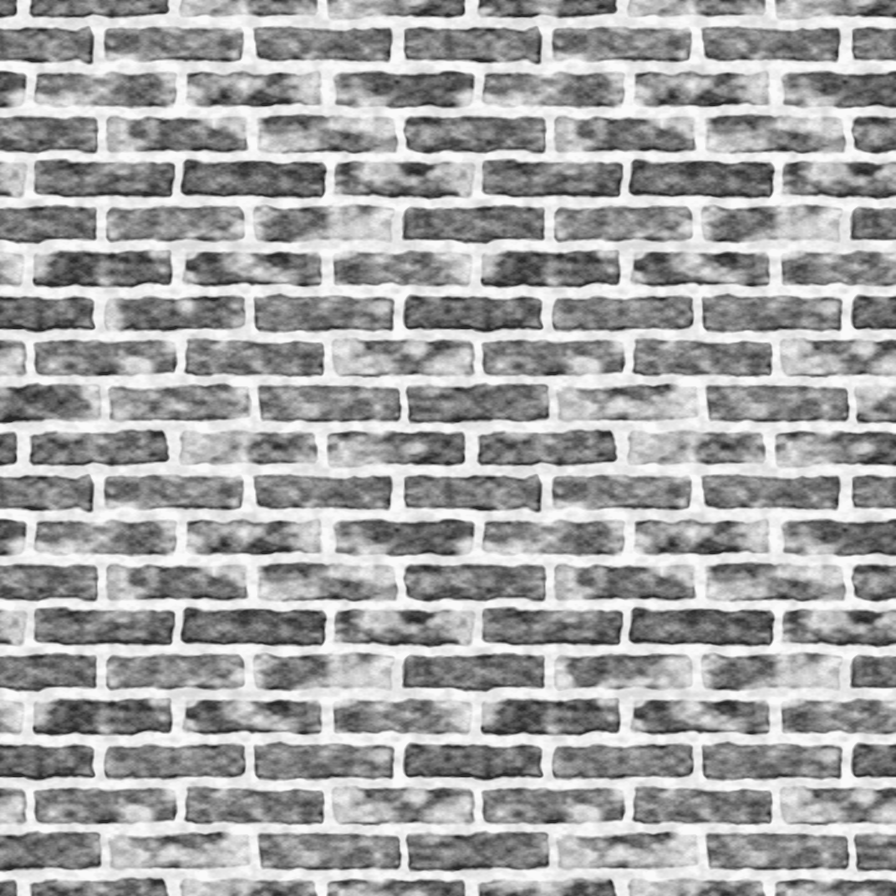
Reproduce this texture procedurally as a WebGL 2 fragment shader.

```glsl
#version 300 es
precision highp float;

uniform vec2 u_resolution;
out vec4 fragColor;

float hash(vec2 p) {
    return fract(sin(dot(p, vec2(127.1, 311.7))) * 43758.5453);
}

// Value noise that wraps after "period" cells
float noise(vec2 p, vec2 period, float seed) {
    vec2 cell = floor(p) + 0.5;
    vec2 f = fract(p);
    f = f * f * (3.0 - 2.0 * f);
    vec2 a = mod(cell, period) + seed;
    vec2 b = mod(cell + 1.0, period) + seed;
    return mix(mix(hash(a), hash(vec2(b.x, a.y)), f.x),
               mix(hash(vec2(a.x, b.y)), hash(b), f.x), f.y);
}

// Three octaves, normalised to 0..1
float fbm(vec2 tile, vec2 freq, float seed) {
    float sum = 0.0;
    float amp = 4.0 / 7.0;
    for (int i = 0; i < 3; i++) {
        sum += amp * noise(tile * freq, freq, seed);
        freq *= 2.0;
        amp *= 0.5;
    }
    return sum;
}

float roundedBox(vec2 p, vec2 halfSize, float radius) {
    vec2 q = abs(p) - halfSize + radius;
    return length(max(q, 0.0)) + min(max(q.x, q.y), 0.0) - radius;
}

void main() {
    vec2 uv = gl_FragCoord.xy / u_resolution;
    vec2 tile = uv * 2.0;

    // Running bond: 6 bricks across and 20 courses, repeating every 3 by 10
    vec2 grid = uv * vec2(6.0, 20.0);
    float row = floor(grid.y + 0.5);
    float rowId = mod(row, 10.0);
    float shift = mix(0.19, 0.69, mod(row, 2.0)) + 0.06 * (hash(vec2(rowId, 3.0)) - 0.5);
    float col = floor(grid.x - shift);
    vec2 id = vec2(mod(col, 3.0), rowId);
    vec2 local = vec2(grid.x - shift - col - 0.5, grid.y - row) / vec2(6.0, 20.0);

    // Uneven outline, slight tilt and size changes
    vec2 warp = vec2(fbm(tile, vec2(24.0), 5.0), fbm(tile, vec2(24.0), 17.0)) - 0.5;
    vec2 p = local + warp * vec2(0.009, 0.008);
    p.y += p.x * 0.035 * (hash(id + 4.0) - 0.5);
    vec2 halfSize = vec2(0.079, 0.0195) - vec2(0.003, 0.0015) * hash(id + 7.0);
    float d = roundedBox(p, halfSize, 0.005);

    // Coarse grain lit from above
    float grain = fbm(tile, vec2(44.0, 60.0), 31.0);
    float relief = fbm(tile, vec2(20.0, 36.0), 43.0)
                 - fbm(tile + vec2(0.003, 0.009), vec2(20.0, 36.0), 43.0);

    // Brick tone, with a few bricks changed between repeats
    vec2 wallId = vec2(mod(col, 6.0), mod(row, 20.0));
    float changed = step(0.95, hash(wallId + 61.0));
    float tone = mix(0.35, 0.53, fract(hash(id + 1.0) + 0.5 * changed));
    float brick = tone + 0.5 * (grain - 0.5) + 0.5 * relief;

    // Whitewash patches, heavier at the brick ends
    float amount = fract(hash(id + 9.0) + 0.5 * changed);
    float ends = smoothstep(0.035, 0.08, abs(local.x));
    float stain = fbm(tile, vec2(13.0, 22.0), 53.0);
    float wash = smoothstep(0.5, 0.78, stain + 0.22 * ends * amount + 0.3 * (amount - 0.6));
    brick = mix(brick, 0.88 + 0.4 * (grain - 0.5), 0.85 * wash);

    // Dark rim, strongest underneath
    float under = smoothstep(0.01, -0.01, local.y);
    brick -= 0.2 * smoothstep(-0.006, -0.001, d) * mix(0.35, 1.0, under) * (1.0 - 0.7 * wash);

    // Pale mortar
    float mortar = 0.94 + 0.22 * (grain - 0.5) + 0.12 * relief;
    float value = mix(mortar, brick, smoothstep(0.0022, -0.0022, d));
    fragColor = vec4(vec3(clamp(value, 0.16, 0.98)), 1.0);
}
```
